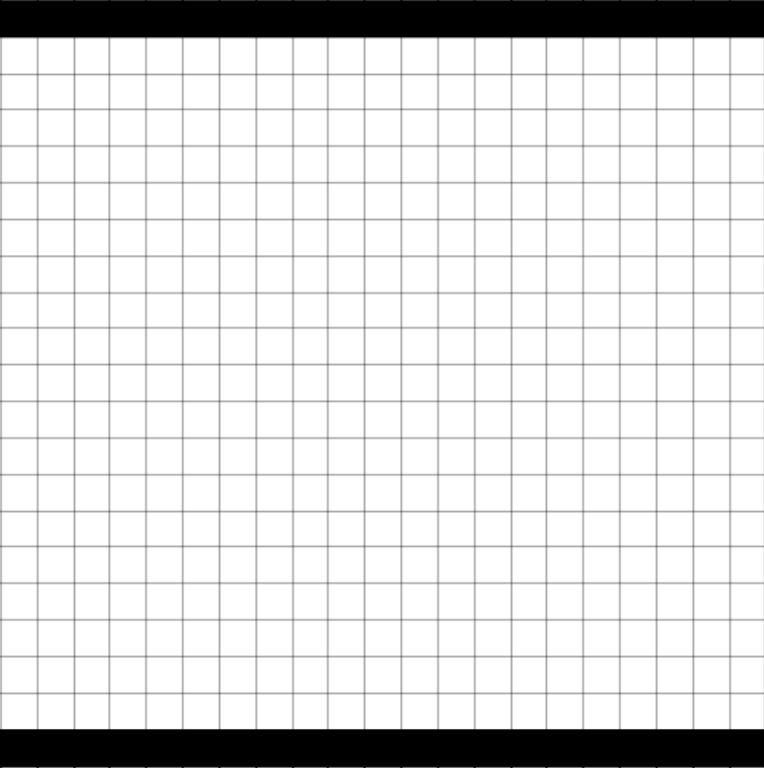
Write a WebGL 2 fragment shader that draws this pattern.

```glsl
#version 300 es
precision highp float;

uniform vec2 u_resolution;
out vec4 fragColor;

// Lengths are fractions of the canvas height
const float ORIGIN = 0.0013;       // first rule, from the left and top edges
const float CELL = 0.04785;        // usual spacing of the rules
const float SHORTFALL = 0.00254;   // narrowing of the odd cell
const float CYCLE = 6.0;           // one narrow cell in every six
const float RULE_REACH = 0.00234;  // half width of a soft rule
const float RULE_INK = 0.34;       // darkness at the centre of a rule
const float BAND_TOP = 0.0487;     // lower edge of the top band
const float BAND_BOTTOM = 0.9497;  // upper edge of the bottom band
const float RIM = 0.0015;          // pale sliver outside each band

const vec3 PAPER = vec3(1.0);
const vec3 BAND = vec3(0.0);
const vec3 RIM_TOP = vec3(0.2);
const vec3 RIM_BOTTOM = vec3(0.45);

// Distance to the nearest rule, with every sixth gap narrowed
vec2 ruleDistance(vec2 p) {
  float meanCell = CELL - SHORTFALL / CYCLE;
  vec2 index = floor((p - ORIGIN) / meanCell + 0.5);
  vec2 rule = ORIGIN + index * CELL - SHORTFALL * floor(index / CYCLE + 0.5);
  return abs(p - rule);
}

// Tent profile that keeps its total ink when pixels are coarse
vec2 ruleInk(vec2 distanceToRule, float pixel) {
  float reach = max(RULE_REACH, pixel);
  return RULE_INK * RULE_REACH / reach * max(1.0 - distanceToRule / reach, 0.0);
}

// Antialiased step across one pixel
float edge(float signedDistance, float pixel) {
  return clamp(signedDistance / pixel + 0.5, 0.0, 1.0);
}

void main() {
  float pixel = 1.0 / u_resolution.y;
  vec2 p = gl_FragCoord.xy * pixel;
  p.y = 1.0 - p.y;

  // Ruled paper, darker where rules cross
  vec2 ink = ruleInk(ruleDistance(p), pixel);
  float shade = (1.0 - ink.x) * (1.0 - ink.y);
  vec3 color = PAPER * shade;

  // Solid bands at the top and bottom
  float band = max(edge(BAND_TOP - p.y, pixel), edge(p.y - BAND_BOTTOM, pixel));
  color = mix(color, BAND, band);

  // Thin rims notched by the vertical rules
  float notch = 1.0 - ink.x / RULE_INK;
  color = mix(color, RIM_TOP * notch, edge(RIM - p.y, pixel));
  color = mix(color, RIM_BOTTOM * notch, edge(p.y - 1.0 + RIM, pixel));

  fragColor = vec4(color, 1.0);
}
```
